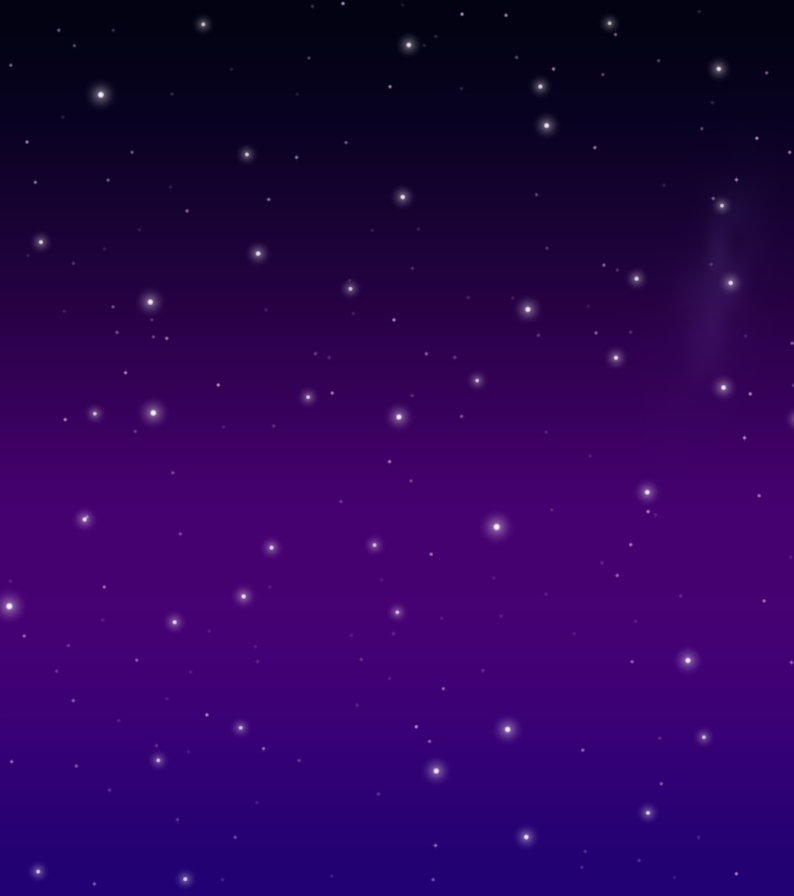
Reproduce this background procedurally as a WebGL 1 fragment shader.

```glsl
precision highp float;
// Night sky: a vertical gradient from near-black through purple to indigo,
// with a faint wisp at the right and two hashed grids of stars, one of large
// stars with soft halos and one of small, dim, slightly crossed points.

uniform vec2 u_resolution;

float hash(vec2 p) {
  return fract(sin(dot(p, vec2(127.1, 311.7))) * 43758.5453);
}

float noise(vec2 p) {
  vec2 i = floor(p), f = fract(p);
  f = f * f * (3.0 - 2.0 * f);
  return mix(mix(hash(i), hash(i + vec2(1.0, 0.0)), f.x),
             mix(hash(i + vec2(0.0, 1.0)), hash(i + 1.0), f.x), f.y);
}

// Vertical gradient; depth runs from 0 at the top to 1 at the bottom
vec3 skyColor(float depth) {
  vec3 c = mix(vec3(0.010, 0.008, 0.070), vec3(0.030, 0.008, 0.125), smoothstep(0.0, 0.15, depth));
  c = mix(c, vec3(0.170, 0.005, 0.290), clamp((depth - 0.13) / 0.25, 0.0, 1.0));
  c = mix(c, vec3(0.275, 0.005, 0.445), smoothstep(0.33, 0.61, depth));
  c = mix(c, vec3(0.255, 0.005, 0.460), smoothstep(0.66, 0.76, depth));
  return mix(c, vec3(0.130, 0.005, 0.450), smoothstep(0.72, 1.0, depth));
}

// Bright core inside a soft round halo
float glowStar(vec2 d, float size) {
  float r = length(d);
  float core = 1.0 - smoothstep(0.15, 1.0, r / (0.0065 * size));
  float halo = max(1.0 - r / (0.021 * size), 0.0);
  return max(core, 0.55 * halo * halo);
}

// Tiny point with short rays
float pointStar(vec2 d) {
  vec2 a = abs(d);
  float core = 1.0 - smoothstep(0.0, 0.0032, length(d));
  float rays = 1.0 - smoothstep(0.0, 0.0055, a.x + a.y + 4.0 * min(a.x, a.y));
  return max(core, 0.4 * rays);
}

// Opacity of one jittered grid of stars, checking neighbouring cells
float starField(vec2 p, float cells, float density, float seed, bool large) {
  vec2 home = floor(p * cells);
  float light = 0.0;
  for (int j = -1; j <= 1; j++) {
    for (int i = -1; i <= 1; i++) {
      vec2 cell = home + vec2(float(i), float(j));
      vec2 key = cell + seed;
      vec2 jitter = vec2(hash(key + 3.7), hash(key + 8.3));
      vec2 d = p - (cell + 0.08 + 0.84 * jitter) / cells;
      float rank = hash(key + 15.1);
      float star = large ? glowStar(d, 0.65 + 0.45 * rank * rank) * (0.75 + 0.25 * rank)
                         : pointStar(d) * (0.15 + 0.65 * rank * rank);
      light = max(light, star * step(hash(key + 21.9), density));
    }
  }
  return light;
}

void main() {
  vec2 p = gl_FragCoord.xy / u_resolution.y;
  vec3 color = skyColor(1.0 - p.y);

  // Slanted wisp of haze
  vec2 w = p - vec2(0.80, 0.68);
  w.x -= 0.22 * w.y;
  float wisp = exp(-dot(w * vec2(28.0, 10.0), w * vec2(28.0, 10.0)));
  color += vec3(0.06, 0.06, 0.08) * wisp * (0.3 + noise(p * vec2(45.0, 22.0)));

  // Small stars, then large ones over them
  color = mix(color, vec3(0.90, 0.74, 0.94), starField(p, 22.0, 0.38, 40.0, false));
  color = mix(color, vec3(1.00, 0.96, 1.00), starField(p, 8.0, 0.68, 11.0, true));

  gl_FragColor = vec4(color, 1.0);
}
```
